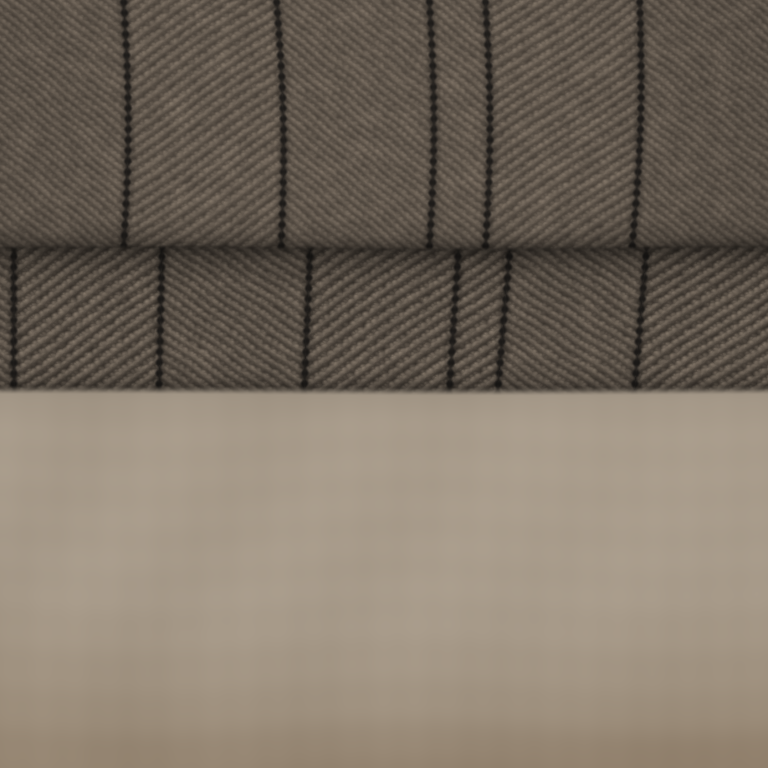
A WebGL 1 fragment shader for this texture:

```glsl
precision highp float;
// Two folded layers of striped herringbone cloth above a plain pale sheet.
// Each layer places dotted stripes by a loop, then fills the panels between
// them with alternating diagonal twill; gradients shade folds and sheet.

uniform vec2 u_resolution;

vec2 hash2(vec2 p) {
  return fract(sin(vec2(dot(p, vec2(127.1, 311.7)), dot(p, vec2(269.5, 183.3)))) * 43758.5);
}

// Distance to the closest scattered point, about 0 to 1.
float cellular(vec2 p) {
  vec2 cell = floor(p), f = fract(p);
  float nearest = 2.0;
  for (int j = -1; j <= 1; j++) {
    for (int i = -1; i <= 1; i++) {
      vec2 o = vec2(float(i), float(j));
      nearest = min(nearest, length(o + hash2(cell + o) - f));
    }
  }
  return nearest;
}

// Stripe centre; the gap before stripe number "narrow" is the slim one.
float stripeX(float i, float narrow, float v, float lower) {
  float x = mix(0.161 + 0.199 * i, 0.018 + 0.193 * i, lower);
  x -= 0.126 * step(narrow - 0.5, i);
  x -= mix(-0.002, 0.015, lower) * step(narrow + 0.5, i);
  float bow = 0.006 * sin(3.1416 * v) - 0.010 * v * step(3.5, i);
  bow += 0.006 * v * step(0.5, i) * step(i, 1.5);
  float lean = -0.004 * v * min(i, 4.0);
  return x + mix(bow, lean, lower);
}

// Woven cloth; v runs from 0 at the top of the layer to 1 at its hem.
vec3 herringbone(vec2 p, float v, float lower) {
  float narrow = 3.0 + lower;
  float panel = 0.0, stripeDist = 1.0;
  for (int k = 0; k < 6; k++) {
    float i = float(k);
    if (i < 5.0 + lower) {
      float dx = p.x - stripeX(i, narrow, v, lower);
      panel += step(0.0, dx);
      stripeDist = min(stripeDist, abs(dx));
    }
  }

  // Diagonal ribs, reversed from panel to panel except at the slim one.
  float odd = mod(panel - step(narrow, panel), 2.0);
  float slope = mix(mix(0.82, 0.68, lower), -0.68, odd);
  float sway = 0.0025 * sin(p.x * 19.0 + p.y * 13.0) + 0.001 * sin(p.x * 47.0 - p.y * 61.0);
  float fibre = cellular(p * vec2(150.0, 190.0));
  float mottling = cellular(p * vec2(34.0, 46.0));
  float period = mix(mix(0.0128, 0.0148, odd), mix(0.0135, 0.0162, odd), lower);
  float across = (p.y + slope * p.x + sway) / period + 0.22 * (fibre - 0.5);
  float rib = 0.5 + 0.5 * sin(6.2832 * across);
  float along = (p.x - slope * p.y) / 0.0115 + 0.37 * floor(across);
  float thread = 0.5 + 0.5 * sin(6.2832 * along);

  float weave = 0.58 * rib + 0.2 * thread * rib + 0.4 * (0.75 - fibre);
  weave = mix(0.44, weave, mix(0.55, 0.82, lower) * mix(0.78, 1.0, odd));
  vec3 color = mix(vec3(0.225, 0.200, 0.175), vec3(0.525, 0.475, 0.42), weave);
  color *= 0.92 + 0.15 * mottling;

  // Dark stitched beads along each stripe.
  float bead = 0.5 + 0.5 * sin(6.2832 * p.y / 0.0138);
  float width = mix(0.0018, 0.0043, bead);
  float stripe = 1.0 - smoothstep(width - 0.002, width + 0.0025, stripeDist);
  color *= 1.0 - 0.18 * (1.0 - smoothstep(0.003, 0.012, stripeDist));
  return mix(color, vec3(0.095, 0.088, 0.082), stripe * mix(0.65, 0.92, bead));
}

vec3 paleSheet(vec2 p) {
  float height = clamp(p.y / 0.49, 0.0, 1.0);
  vec3 color = mix(vec3(0.595, 0.535, 0.46), vec3(0.655, 0.605, 0.54),
                   smoothstep(-0.05, 0.55, height + 0.08 * sin(p.x * 4.0 - 0.4)));
  // Broad slanted creases, strongest at the left, and a faint grid of threads.
  float crease = sin(p.x * 27.0 - p.y * 8.0 + sin(p.y * 11.0));
  color += 0.009 * crease * (1.0 - 0.75 * p.x);
  color += 0.003 * sin(p.y * 118.0 + sin(p.x * 9.0)) + 0.002 * sin(p.x * 142.0);
  color += 0.012 * exp(-pow((p.x - 0.75) / 0.3, 2.0)) * height;
  color -= vec3(0.035, 0.042, 0.045) * (1.0 - smoothstep(0.0, 0.09, p.y)) * (0.4 + 0.6 * p.x);
  // Contact shadow under the hem.
  return color * (1.0 - 0.07 * exp(-abs(p.y - 0.492) / 0.02));
}

void main() {
  vec2 p = gl_FragCoord.xy / u_resolution;
  float fold = 0.677 + 0.0015 * sin(p.x * 8.0);
  float hem = 0.492 + 0.001 * sin(p.x * 6.0 + 1.0);

  // Upper layer rounds into the dark fold.
  vec3 upper = herringbone(p, (1.0 - p.y) / (1.0 - fold), 0.0);
  upper *= 1.06 - 0.44 * exp(-max(p.y - fold, 0.0) / 0.014);
  upper *= 1.0 - 0.08 * smoothstep(0.7, 1.0, p.x) - 0.06 * (1.0 - smoothstep(0.0, 0.25, p.x));

  // Lower layer lies in the shadow of the fold and darkens at its hem.
  vec3 lower = herringbone(p, (fold - p.y) / (fold - hem), 1.0);
  lower *= 0.97 - 0.48 * exp(-max(fold - p.y, 0.0) / 0.020);
  lower *= 1.0 - 0.38 * exp(-max(p.y - hem, 0.0) / 0.010);

  vec3 color = mix(lower, upper, smoothstep(fold - 0.004, fold + 0.004, p.y));
  color = mix(paleSheet(p), color, smoothstep(hem - 0.007, hem + 0.006, p.y));
  gl_FragColor = vec4(clamp(color, 0.0, 1.0), 1.0);
}
```
